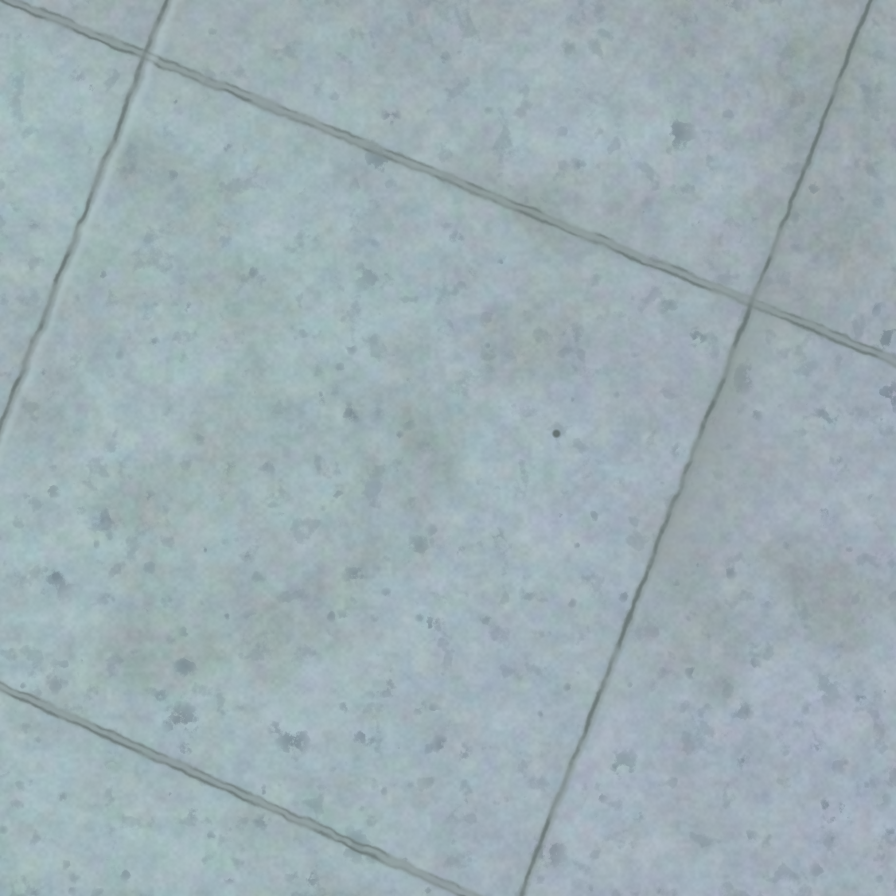
This texture is drawn by a Shadertoy shader. Its source:

```glsl
// Worn pale stone floor tiles on a tilted square grid, seen close up.
// A skewed lattice gives signed distances to the joints; value noise adds
// mottling, grain and broken grout, and jittered grids scatter ragged pits.

const vec3 TEAL   = vec3(0.640, 0.725, 0.742);
const vec3 VIOLET = vec3(0.638, 0.690, 0.738);
const vec3 GREY   = vec3(0.605, 0.655, 0.675);
const vec3 STAIN  = vec3(0.545, 0.590, 0.570);
const vec3 GROUT  = vec3(0.530, 0.580, 0.580);
const vec3 CREVICE = vec3(0.360, 0.410, 0.410);
const vec3 PIT    = vec3(0.410, 0.470, 0.510);
const vec3 SHINE  = vec3(0.700, 0.770, 0.785);

const vec2 CORNER = vec2(0.163, 0.9375);   // a joint crossing
const vec2 ROW_STEP = vec2(0.677, -0.276); // one tile along a row
const vec2 COL_STEP = vec2(-0.267, -0.6835); // one tile down a column
const float TILE_SIZE = 0.733;

float hash(vec2 p) {
    return fract(sin(dot(p, vec2(127.1, 311.7))) * 43758.5453);
}

float noise(vec2 p) {
    vec2 i = floor(p), f = fract(p);
    f = f * f * (3.0 - 2.0 * f);
    return mix(mix(hash(i), hash(i + vec2(1, 0)), f.x),
               mix(hash(i + vec2(0, 1)), hash(i + vec2(1, 1)), f.x), f.y);
}

float fbm(vec2 p) {
    float sum = 0.0, amp = 0.5;
    for (int i = 0; i < 5; i++) {
        sum += amp * noise(p);
        p = mat2(1.6, 1.2, -1.2, 1.6) * p + 7.3;
        amp *= 0.5;
    }
    return sum;
}

// Soft stripe around distance zero
float band(float d, float halfWidth, float soft) {
    return 1.0 - smoothstep(halfWidth - soft, halfWidth + soft, abs(d));
}

// Lattice coordinates; rows draw together slightly toward the left
vec2 lattice(vec2 p) {
    vec2 g = inverse(mat2(ROW_STEP, COL_STEP)) * (p - CORNER);
    g.y += 0.033 * g.y * (1.0 - g.x);
    return g;
}

// Ragged clusters, at most one per cell, denser toward the bottom
float pits(vec2 p, float cells) {
    float cover = 0.0;
    vec2 home = floor(p * cells);
    float rag = fbm(p * 85.0);
    for (int y = -1; y <= 1; y++)
    for (int x = -1; x <= 1; x++) {
        vec2 id = home + vec2(x, y);
        vec2 centre = (id + vec2(hash(id + 3.1), hash(id + 8.7))) / cells;
        float radius = mix(0.12, 0.36, hash(id + 5.9)) / cells;
        float present = step(mix(0.50, 0.86, centre.y), hash(id + 1.7));
        float fade = 1.0 - smoothstep(0.0, 1.0, length(p - centre) / radius);
        float ragged = smoothstep(0.50, 0.66, rag + 0.16 * (fade - 0.25));
        cover = max(cover, present * sqrt(fade) * ragged * (0.5 + 0.5 * hash(id)));
    }
    return cover;
}

// Stone surface without joints
vec3 stone(vec2 p, vec2 tile) {
    float cloud = fbm(p * 3.5 + 11.0) - 0.48;
    vec3 col = mix(TEAL, VIOLET, smoothstep(0.1, 0.95, p.x + 0.7 * cloud));
    col = mix(col, GREY, 0.85 * smoothstep(0.35, 1.0, p.y + 0.35 * p.x - 0.25 + cloud));
    col *= 0.990 + 0.02 * hash(tile + 4.0);
    float stain = smoothstep(0.52, 0.78, fbm(p * 6.5 + 31.0));
    col = mix(col, STAIN, 0.36 * stain);

    // Grain from soft blotches down to fine grit, with faint colour flecks
    col += 0.06 * (fbm(p * 26.0) - 0.48);
    col += 0.075 * (fbm(p * 90.0 + 13.0) - 0.48);
    col += 0.03 * (noise(p * 230.0) - 0.5);
    vec2 q = p * 55.0;
    col += 0.03 * (vec3(noise(q), noise(q + 19.0), noise(q + 37.0)) - 0.5);
    float scuff = smoothstep(0.62, 0.76, fbm(p * 48.0 + 71.0));
    col = mix(col, PIT, 0.22 * scuff);
    col = mix(col, PIT, 0.60 * pits(p, 13.0));
    return mix(col, PIT, 0.45 * pits(p + 5.0 / 27.0, 27.0));
}

void mainImage(out vec4 fragColor, in vec2 fragCoord) {
    vec2 p = fragCoord / iResolution.y;
    float soft = max(0.0018, 0.75 / iResolution.y);
    vec2 g = lattice(p);
    vec2 joint = round(g);
    vec2 wobble = vec2(fbm(p * 55.0), fbm(p * 55.0 + 50.0)) - 0.48;
    vec2 d = (g - joint) * TILE_SIZE + 0.007 * wobble;
    float wear = 0.30 + 0.70 * smoothstep(0.32, 0.60, fbm(p * 30.0 + 5.0));
    float wearBack = 0.15 + 0.85 * smoothstep(0.36, 0.62, fbm(p * 34.0 + 43.0));

    vec3 col = stone(p, floor(g));

    // Dirt beside joints, strongest just right of the second column joint
    float dirt = exp(-abs(d.x) * 50.0) + exp(-abs(d.y) * 60.0);
    col = mix(col, STAIN, 0.30 * dirt * fbm(p * 12.0 + 2.0));
    float seep = step(0.5, joint.x) * smoothstep(-0.01, 0.01, d.x)
               * exp(-max(d.x, 0.0) * 28.0) * band(g.y - 0.2, 0.25, 0.15);
    col = mix(col, STAIN, 0.6 * seep);

    // Row joints: pale filling between two broken dark edges
    col = mix(col, GROUT, 0.60 * band(d.y, 0.0060, 0.0035));
    col = mix(col, CREVICE, 0.62 * wear * band(d.y - 0.0035, 0.0016, soft));
    col = mix(col, CREVICE, 0.50 * wearBack * band(d.y + 0.0045, 0.0014, soft));

    // Column joints: a narrow crevice; the first catches light on its edge
    float lit = 1.0 - step(0.5, abs(joint.x));
    col = mix(col, SHINE, 0.45 * lit * band(d.x - 0.009, 0.004, 0.004));
    col = mix(col, GROUT, 0.55 * band(d.x, 0.0048, 0.003));
    col = mix(col, CREVICE, 0.68 * wear * band(d.x + 0.001, 0.0022, soft));

    // One small round hole
    col = mix(col, CREVICE, 0.85 * band(length(p - vec2(0.621, 0.516)), 0.0042, soft));

    fragColor = vec4(col, 1.0);
}
```
